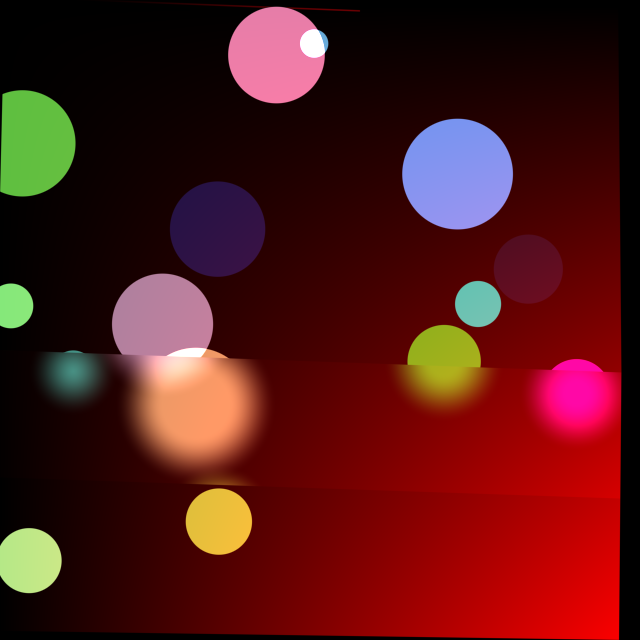
This background is drawn by a Shadertoy shader. Its source:

```glsl
// Additive coloured discs over a corner-lit red gradient, crossed by a tilted frosted band.

const float BLUR = 0.038;                     // softness of discs seen through the band
const float BAND_GAIN = 1.08;                 // brightness of the frosted band
const vec2 BAND_TOP = vec2(0.453, -0.036);    // height at the left, slope
const vec2 BAND_BOTTOM = vec2(0.254, -0.034);
const vec2 FRAME_BOTTOM = vec2(0.0143, -0.0147);
const vec2 STREAK = vec2(1.0055, -0.040);
const vec2 STREAK_SPAN = vec2(0.137, 0.5625);
const vec3 STREAK_COLOR = vec3(0.42, 0.0, 0.01);
const float FRAME_RIGHT = 0.971;

// Disc centre in xy, radius in z
const int DISC_COUNT = 15;
const vec3 DISCS[DISC_COUNT] = vec3[](
    vec3(0.432, 0.914, 0.0755), vec3(0.491, 0.932, 0.022), vec3(0.035, 0.776, 0.083),
    vec3(0.715, 0.728, 0.0865), vec3(0.340, 0.642, 0.0745), vec3(0.254, 0.4935, 0.079),
    vec3(0.017, 0.522, 0.035), vec3(0.8255, 0.5795, 0.054), vec3(0.747, 0.525, 0.036),
    vec3(0.694, 0.435, 0.0573), vec3(0.901, 0.3855, 0.0534), vec3(0.306, 0.368, 0.0885),
    vec3(0.1145, 0.420, 0.0325), vec3(0.342, 0.185, 0.0518), vec3(0.0455, 0.124, 0.0508));

// Light added by each disc
const vec3 TINTS[DISC_COUNT] = vec3[](
    vec3(0.90, 0.49, 0.66), vec3(0.38, 0.67, 0.85), vec3(0.37, 0.75, 0.25),
    vec3(0.34, 0.58, 0.94), vec3(0.06, 0.07, 0.27), vec3(0.60, 0.50, 0.62),
    vec3(0.52, 0.91, 0.48), vec3(0.02, 0.05, 0.13), vec3(0.07, 0.76, 0.70),
    vec3(0.23, 0.69, 0.11), vec3(0.60, 0.03, 0.65), vec3(0.75, 0.60, 0.40),
    vec3(0.20, 0.57, 0.52), vec3(0.64, 0.75, 0.23), vec3(0.71, 0.91, 0.53));

// Signed vertical distance above a line given as (height, slope)
float above(vec2 p, vec2 line) {
    return p.y - line.x - line.y * p.x;
}

// Smooth step from 0 to 1 around a signed distance of zero
float cover(float d, float width) {
    return smoothstep(-width, width, d);
}

// Sum of all disc light with the given edge softness
vec3 discLight(vec2 p, float softness) {
    vec3 light = vec3(0.0);
    for (int i = 0; i < DISC_COUNT; i++) {
        float inside = DISCS[i].z - length(p - DISCS[i].xy);
        light += TINTS[i] * cover(inside, softness);
    }
    return light;
}

void mainImage(out vec4 fragColor, in vec2 fragCoord) {
    vec2 p = fragCoord / iResolution.xy;
    float edge = 0.75 / iResolution.y;

    // Red gradient growing towards the lower right
    float glow = p.x / FRAME_RIGHT * max(0.99 - p.y, 0.0);
    vec3 red = vec3(glow, 0.0, 0.0);

    // Sharp scene, and the same scene blurred inside the band
    vec3 sharp = red + discLight(p, edge);
    vec3 frosted = red * BAND_GAIN + vec3(0.012, 0.0, 0.0) + discLight(p, BLUR);
    float band = cover(-above(p, BAND_TOP), edge) * cover(above(p, BAND_BOTTOM), edge);
    vec3 color = clamp(mix(sharp, frosted, band), 0.0, 1.0);

    // Slightly crooked black frame
    float right = FRAME_RIGHT - 0.009 * abs(p.y - 0.418) - p.x;
    float left = p.x - 0.024 * (p.y - 0.693);
    color *= cover(right, edge) * cover(left, edge) * cover(above(p, FRAME_BOTTOM), edge);

    // Thin streak along the top, brightening to the right
    float streak = 1.0 - smoothstep(0.0, 0.0012 + edge, abs(above(p, STREAK)));
    streak *= smoothstep(STREAK_SPAN.x - 0.05, STREAK_SPAN.y, p.x) * cover(STREAK_SPAN.y - p.x, edge);
    color = max(color, STREAK_COLOR * streak);

    fragColor = vec4(color, 1.0);
}
```
